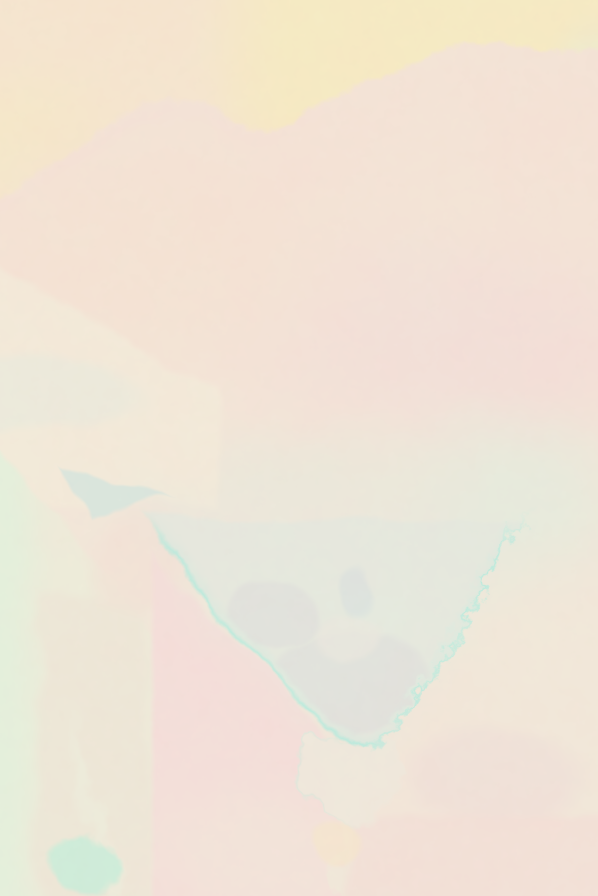
A Shadertoy shader for this background:

```glsl
vec3 paper;

vec2 gradientAt(vec2 cell) {
    vec2 q = fract(cell * vec2(0.1031, 0.113));
    q += dot(q, q.yx + 33.3);
    float angle = 6.283 * fract((q.x + q.y) * q.x * 17.0);
    return vec2(cos(angle), sin(angle));
}

float gradientNoise(vec2 p) {
    vec2 i = floor(p), f = p - i, e = vec2(0, 1);
    vec2 u = f * f * (3.0 - 2.0 * f);
    float a = dot(gradientAt(i), f);
    float b = dot(gradientAt(i + e.yx), f - e.yx);
    float c = dot(gradientAt(i + e), f - e);
    float d = dot(gradientAt(i + 1.0), f - 1.0);
    return mix(mix(a, b, u.x), mix(c, d, u.x), u.y);
}

float fbm(vec2 p) {
    float sum = 0.0, gain = 0.6;
    for (int i = 0; i < 4; i++) {
        sum += gain * gradientNoise(p);
        p = mat2(1.6, 1.2, -1.2, 1.6) * p + 7.3;
        gain *= 0.5;
    }
    return sum;
}

// Signed distance to the line a-b, negative on its left
float halfPlane(vec2 p, vec2 a, vec2 b) {
    return dot(p - a, normalize(vec2(b.y - a.y, a.x - b.x)));
}

float ellipse(vec2 p, vec2 centre, vec2 radius) {
    return (length((p - centre) / radius) - 1.0) * min(radius.x, radius.y);
}

void wash(float d, float softness, float opacity, vec3 pigment) {
    float s = max(softness, 0.8 / iResolution.x);
    paper = mix(paper, pigment, opacity * smoothstep(s, -s, d));
}

void mainImage(out vec4 fragColor, in vec2 fragCoord) {
    vec2 p = fragCoord / iResolution.xy * vec2(1, 1.5);
    float broad = fbm(p * 3.5 + 4.0);
    float ripple = fbm(p * 16.0 + 19.0);
    float fray = fbm(p * 48.0 + 31.0);
    vec2 q = p + 0.035 * vec2(fbm(p * 6.0), fbm(p * 6.0 + 40.0)) + 0.006 * ripple;

    // Yellow sky, peach towards the left
    paper = mix(vec3(0.96, 0.895, 0.81), vec3(0.962, 0.915, 0.765), smoothstep(0.3, 0.5, q.x));
    wash(ellipse(q, vec2(0, 1.22), vec2(0.22, 0.13)), 0.08, 0.8, vec3(0.96, 0.91, 0.78));
    wash(ellipse(q, vec2(1, 1.37), vec2(0.06, 0.08)), 0.04, 0.7, vec3(0.92, 0.92, 0.82));

    // Peach hill with a faint pink crest
    float ridge = 1.16 + 0.18 * smoothstep(-0.05, 0.28, q.x) + 0.08 * smoothstep(0.45, 0.85, q.x)
        - 0.06 * exp(-pow(abs(q.x - 0.44) / 0.09, 2.0));
    float hill = 0.85 * (q.y - ridge + 0.012 * fray);
    wash(hill, 0.006, 1.0, vec3(0.954, 0.89, 0.838));
    wash(abs(hill + 0.015), 0.025, 0.9 * smoothstep(0.65, 0.2, p.x), vec3(0.955, 0.87, 0.845));
    wash(p.y - 0.8 + 0.2 * broad, 0.28, 0.9, vec3(0.945, 0.905, 0.85));

    // Soft blooms
    wash(ellipse(q, vec2(0.78, 0.92), vec2(0.28, 0.15)), 0.12, 0.8, vec3(0.95, 0.868, 0.845));
    wash(ellipse(q, vec2(0.22, 1.08), vec2(0.26, 0.18)), 0.12, 0.7, vec3(0.957, 0.885, 0.825));
    wash(ellipse(q, vec2(0.86, 0.66), vec2(0.16, 0.12)), 0.1, 0.7, vec3(0.89, 0.925, 0.868));
    wash(ellipse(q, vec2(0.5, 0.7), vec2(0.2, 0.06)), 0.07, 0.6, vec3(0.9, 0.915, 0.86));

    // Cream bank on the left and its pale green shadow
    float bank = max(q.x - 0.365, halfPlane(q, vec2(0.4, 0.83), vec2(0.06, 1.02)));
    wash(max(bank, 0.65 - q.y), 0.009, 0.9, vec3(0.95, 0.916, 0.85));
    wash(ellipse(q, vec2(0.05, 0.84), vec2(0.19, 0.06)), 0.012, 0.55, vec3(0.905, 0.915, 0.865));

    // Green and olive veils with a pale trickle
    wash(halfPlane(q, vec2(0.25, 0.46), vec2(0, 0.74)), 0.006, 0.9,
        mix(vec3(0.89, 0.94, 0.86), vec3(0.93, 0.92, 0.85), smoothstep(0.0, 0.1, q.x)));
    float olive = max(0.07 - q.x + 0.08 * broad, max(q.x - 0.255, q.y - 0.5));
    wash(olive, 0.015, 0.75, vec3(0.93, 0.896, 0.838));
    wash(abs(q.x - 0.19 + 0.25 * q.y + 0.05 * ripple) - 0.014, 0.012,
        0.7 * smoothstep(0.36, 0.2, p.y), vec3(0.93, 0.925, 0.86));
    wash(ellipse(q, vec2(0.23, 0.56), vec2(0.08)), 0.03, 0.8, vec3(0.95, 0.88, 0.835));

    // Pink slope
    float slope = max(0.255 - p.x - 0.004 * ripple, q.x - 0.56 - 0.1 * ripple);
    slope = max(slope, halfPlane(q, vec2(0.57, 0.25), vec2(0.25, 0.57)));
    wash(slope, 0.007, 0.95, vec3(0.956, 0.868, 0.85));
    wash(ellipse(q, vec2(0.45, 0.07), vec2(0.2, 0.1)), 0.05, 0.6, vec3(0.95, 0.895, 0.85));

    // Rosy ground at lower right
    wash(ellipse(q, vec2(0.83, 0.2), vec2(0.14, 0.075)), 0.02, 0.7, vec3(0.935, 0.875, 0.845));
    wash(max(q.y - 0.135, 0.58 - q.x), 0.012, 0.7, vec3(0.95, 0.87, 0.838));
    wash(ellipse(q, vec2(0.56, 0.09), vec2(0.035)), 0.006, 0.7, vec3(0.96, 0.9, 0.8));

    // Small inlet with a broken mint rim
    float inlet = ellipse(q, vec2(0.585, 0.2), vec2(0.085, 0.075)) + 0.05 * ripple;
    wash(inlet, 0.005, 0.9, vec3(0.935, 0.91, 0.86));
    wash(abs(inlet), 0.005, 0.8 * smoothstep(0.62, 0.52, p.x), vec3(0.79, 0.92, 0.86));

    // Lagoon: a lopsided bowl, frayed on its right shore
    float side = q.x - 0.615;
    float reach = side < 0.0 ? 0.365 : 0.25;
    float t = abs(side) / reach;
    float lagoon = (0.255 + 0.36 * pow(t, 1.38) - q.y) / length(vec2(1, 0.5 / reach * pow(t, 0.38)));
    lagoon += 0.012 * ripple + mix(0.006, 0.034, smoothstep(-0.05, 0.08, side)) * fray;
    wash(max(lagoon, q.y - 0.63), 0.006, 0.85, vec3(0.893, 0.905, 0.868));
    wash(max(lagoon, q.y - 0.67), 0.06, 0.35, vec3(0.9, 0.912, 0.87));

    // Lilac depths
    float depths = min(ellipse(q, vec2(0.455, 0.47), vec2(0.075, 0.055)),
        ellipse(q, vec2(0.58, 0.36), vec2(0.13, 0.085)));
    wash(max(depths, lagoon + 0.012), 0.006, 0.7, vec3(0.878, 0.872, 0.858));
    wash(ellipse(q, vec2(0.58, 0.435), vec2(0.06, 0.035)), 0.007, 0.7, vec3(0.92, 0.9, 0.866));
    wash(ellipse(q, vec2(0.6, 0.51), vec2(0.025, 0.04)), 0.006, 0.75, vec3(0.86, 0.88, 0.868));

    // Mint shoreline
    float shore = smoothstep(0.66, 0.57, p.y) * (0.75 + 0.5 * ripple);
    wash(abs(lagoon + 0.008), 0.016, 0.6 * shore, vec3(0.8, 0.92, 0.875));
    wash(abs(lagoon) - 0.003, 0.004, 0.9 * shore, vec3(0.69, 0.92, 0.865));

    // Blue-grey sliver and mint pool
    vec2 a = vec2(0.1, 0.72), b = vec2(0.145, 0.635), c = vec2(0.28, 0.66);
    float sliver = max(halfPlane(q, a, b), max(halfPlane(q, b, c), halfPlane(q, c, a)));
    wash(sliver, 0.004, 0.85, vec3(0.84, 0.895, 0.865));
    wash(ellipse(q, vec2(0.14, 0.05), vec2(0.05)) + 0.03 * ripple, 0.008, 0.85, vec3(0.79, 0.925, 0.85));

    // Drifting tint and paper grain
    paper += vec3(0.006, -0.012, -0.004) * (broad + 0.7 * ripple) + 0.005 * fray;
    fragColor = vec4(clamp(paper, 0.0, 1.0), 1);
}
```
